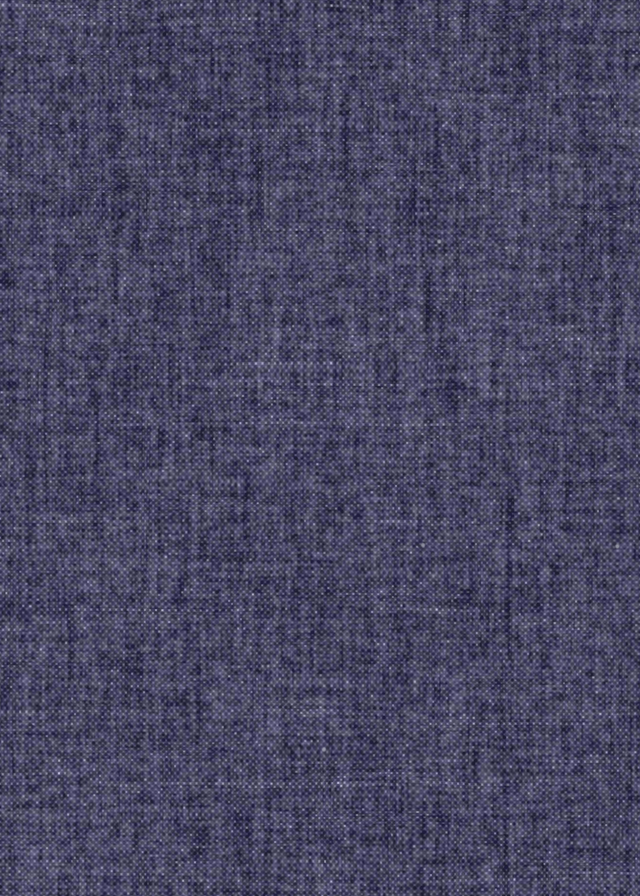
Reproduce this texture procedurally as a WebGL 2 fragment shader.

```glsl
#version 300 es
precision highp float;

uniform vec2 u_resolution;
out vec4 fragColor;

const float PI = 3.14159;

// Integer hash of a lattice point, 0 to 1
float hash(vec2 cell, uint seed) {
    uvec2 q = uvec2(ivec2(cell)) * uvec2(1597334677u, 3812015801u);
    uint h = (q.x ^ q.y ^ (seed * 2654435769u)) * 1597334677u;
    h = (h ^ (h >> 15)) * 2246822519u;
    h ^= h >> 13;
    return float(h & 0xffffu) / 65535.0;
}

float noise(vec2 p, uint seed) {
    vec2 i = floor(p);
    vec2 f = fract(p);
    f = f * f * (3.0 - 2.0 * f);
    float low = mix(hash(i, seed), hash(i + vec2(1, 0), seed), f.x);
    float high = mix(hash(i + vec2(0, 1), seed), hash(i + vec2(1, 1), seed), f.x);
    return mix(low, high, f.y);
}

float signedNoise(vec2 p, uint seed) {
    return noise(p, seed) - 0.5;
}

// Bright lint specks, at most one per coarse cell
float lint(vec2 p) {
    vec2 cell = floor(p * 9.0);
    vec2 centre = 0.2 + 0.6 * vec2(hash(cell, 21u), hash(cell, 22u));
    vec2 d = (fract(p * 9.0) - centre) / 9.0;
    float speck = 1.0 - smoothstep(0.0008, 0.0035, length(d));
    return speck * step(0.92, hash(cell, 23u));
}

void main() {
    vec2 p = gl_FragCoord.xy / u_resolution.y;

    // Thread coordinates: one unit per warp or weft thread, slightly wavy
    vec2 thread = p * vec2(290.0, 285.0);
    thread.x += 1.3 * signedNoise(p * vec2(40.0, 9.0), 1u);
    thread.y += 1.3 * signedNoise(p * vec2(9.0, 40.0), 2u);

    // Plain weave: pale weft floats alternate with dark warp floats
    float weave = cos(PI * thread.x) * cos(PI * thread.y);
    float weftFloat = max(weave, 0.0);
    float tone = 0.278 + 0.1 * weave + 0.06 * (weave * weave - 0.25);

    // Uneven yarn, drawn out along each thread direction
    tone += 0.13 * signedNoise(thread * vec2(1.3, 0.35), 3u);
    tone += 0.12 * signedNoise(thread * vec2(0.3, 1.3) + 7.0, 4u);
    tone += 0.1 * signedNoise(thread * vec2(1.5, 1.7) + 3.0, 16u);

    // Warp streaks, from single threads to broad bands
    tone += 0.085 * signedNoise(vec2(p.x * 270.0, p.y * 14.0), 5u);
    tone += 0.025 * signedNoise(vec2(p.x * 110.0, p.y * 5.0), 6u);
    tone += 0.016 * signedNoise(p * vec2(26.0, 1.6), 7u);
    float darkWarp = smoothstep(0.7, 0.95, noise(vec2(p.x * 220.0, p.y * 12.0), 8u));
    tone -= 0.045 * darkWarp;

    // Weft streaks and soft clouding
    tone += 0.06 * signedNoise(vec2(p.x * 12.0, p.y * 270.0), 9u);
    tone += 0.015 * signedNoise(p * 5.0, 11u);

    // Pale slubs on scattered weft threads
    float row = floor(thread.y + 0.5);
    float slub = smoothstep(0.5, 0.95, noise(vec2(p.x * 14.0, row), 12u));
    slub *= smoothstep(0.82, 1.0, hash(vec2(row, 3.0), 13u));
    tone += slub * (0.04 + 0.13 * weftFloat);

    // Single floats that catch the light
    vec2 cross = floor(thread + 0.5);
    float glint = smoothstep(0.9, 1.0, hash(cross, 14u));
    tone += 0.17 * glint * weftFloat;
    tone = max(tone, 0.11);

    // Greyish yarn mixed with purer indigo
    float indigo = smoothstep(0.3, 0.7, noise(thread * vec2(0.8, 0.7), 15u));
    vec3 tint = mix(vec3(0.0, 0.0, 0.082), vec3(0.006, -0.003, 0.128), indigo);
    vec3 colour = tone + tint;

    colour = mix(colour, vec3(0.7, 0.71, 0.76), 0.7 * lint(p));
    fragColor = vec4(clamp(colour, 0.0, 1.0), 1.0);
}
```
